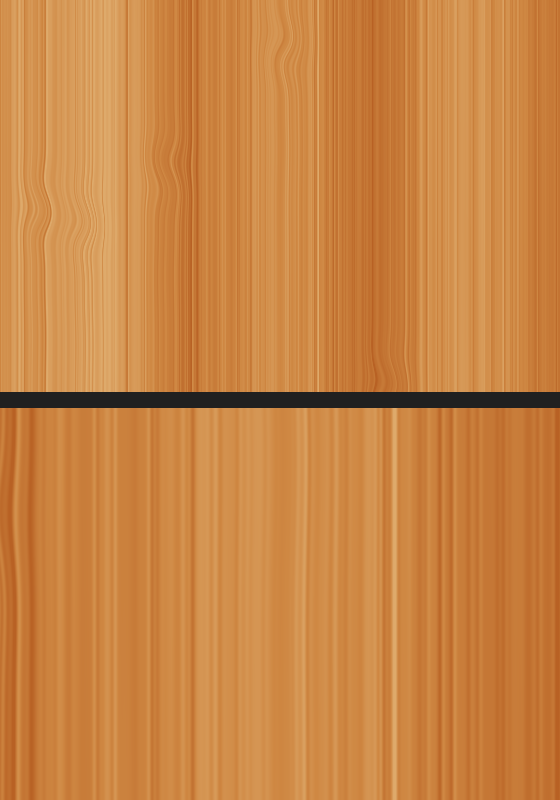
Top: the whole. Bottom: its middle third, enlarged.
Give the GLSL for this texture, as a Shadertoy shader.

```glsl
// Varnished wood boards with upright grain, drawn as a one-dimensional tone profile:
// broad bands, layered streaks and cellular grooves (a shadow beside a highlight).
// A few local sideways waves bend the grain around small knots.

const vec3 DARK_WOOD  = vec3(0.72, 0.38, 0.14);
const vec3 MID_WOOD   = vec3(0.81, 0.53, 0.26);
const vec3 LIGHT_WOOD = vec3(0.87, 0.665, 0.42);

// Band: left edge, tone from dark 0 to light 1, edge softness
const int BAND_COUNT = 12;
const vec3 BANDS[BAND_COUNT] = vec3[](
    vec3(0.142, 0.90, 0.008), vec3(0.212, 0.70, 0.005),
    vec3(0.265, 0.50, 0.020), vec3(0.318, 0.29, 0.015),
    vec3(0.356, 0.49, 0.003), vec3(0.450, 0.65, 0.012),
    vec3(0.582, 0.33, 0.004), vec3(0.640, 0.23, 0.010),
    vec3(0.700, 0.37, 0.015), vec3(0.745, 0.66, 0.004),
    vec3(0.870, 0.60, 0.006), vec3(0.938, 0.29, 0.006));

// Knot: centre x, centre y, wave phase
const int KNOT_COUNT = 5;
const vec3 KNOTS[KNOT_COUNT] = vec3[](
    vec3(0.075, 0.325, 1.6), vec3(0.148, 0.300, 1.3),
    vec3(0.295, 0.395, 3.6), vec3(0.508, 0.610, 0.0),
    vec3(0.695, 0.010, 1.2));

float hash(float n, float seed) {
    return fract(sin(n * 12.9898 + seed * 78.233) * 43758.5);
}

float bell(float d, float width) {
    float q = d / width;
    return exp(-q * q);
}

// Smooth random streaks, -1 to 1
float streaks(float x, float frequency, float seed) {
    float s = x * frequency;
    float cell = floor(s);
    float blend = smoothstep(0.1, 0.9, s - cell);
    return 2.0 * mix(hash(cell, seed), hash(cell + 1.0, seed), blend) - 1.0;
}

// One jittered groove per cell, mostly faint and sometimes strong
float grooves(float x, float frequency, float width, float seed) {
    float s = x * frequency;
    float cell = floor(s);
    float sum = 0.0;
    for (int i = -1; i <= 1; i++) {
        float id = cell + float(i);
        float d = (s - id - hash(id, seed)) / frequency;
        float strength = pow(hash(id, seed + 1.0), 1.6);
        float side = hash(id, seed + 2.0) < 0.5 ? -1.0 : 1.0;
        float lit = bell(d - side * width * 1.6, width);
        sum += strength * (0.9 * lit - bell(d, width));
    }
    return sum;
}

float bandTone(float x) {
    float tone = 0.71;
    for (int i = 0; i < BAND_COUNT; i++) {
        vec3 band = BANDS[i];
        tone = mix(tone, band.y, smoothstep(-band.z, band.z, x - band.x));
    }
    return tone;
}

// x: sideways shift of the grain, y: nearness to a knot
vec2 knotWarp(vec2 p) {
    vec2 warp = vec2(0.0);
    for (int i = 0; i < KNOT_COUNT; i++) {
        vec2 d = p - KNOTS[i].xy;
        float across = bell(d.x, 0.034);
        float near = across * bell(d.y, 0.060);
        float wave = sin(d.y * 42.0 + d.x * 14.0 + KNOTS[i].z);
        float tail = across * bell(d.y + 0.13, 0.14) * sin(d.y * 26.0 + KNOTS[i].z);
        warp += vec2(0.0115 * near * wave + 0.0012 * tail, near);
    }
    return warp;
}

void mainImage(out vec4 fragColor, in vec2 fragCoord) {
    vec2 p = fragCoord / iResolution.x;
    float pixel = 1.0 / iResolution.x;
    vec2 warp = knotWarp(p);
    float x = p.x - warp.x;

    // Broad bands and layered streaks
    float tone = bandTone(x);
    tone += 0.045 * streaks(x, 38.0, 3.0);
    tone += 0.065 * streaks(x, 110.0, 7.0);
    tone += 0.110 * streaks(x, 230.0, 11.0);

    // Fine, bold and knot grooves, never thinner than the pixel grid allows
    float fine = max(0.0013, 0.6 * pixel);
    float bold = max(0.0016, 0.6 * pixel);
    tone += 0.27 * grooves(x, 125.0, fine, 17.0);
    tone += 0.40 * grooves(x, 26.0, bold, 23.0);
    tone += 0.22 * min(warp.y, 1.0) * grooves(x, 70.0, bold, 31.0);

    // Slow change along the grain
    tone += 0.010 * sin(p.y * 9.0 + 4.0 * sin(x * 31.0));

    // Tone to wood colour
    float midTone = 0.54;
    tone = clamp(tone, 0.0, 1.0);
    vec3 wood = mix(DARK_WOOD, MID_WOOD, min(tone / midTone, 1.0));
    wood = mix(wood, LIGHT_WOOD, max(tone - midTone, 0.0) / (1.0 - midTone));
    fragColor = vec4(wood, 1.0);
}
```
